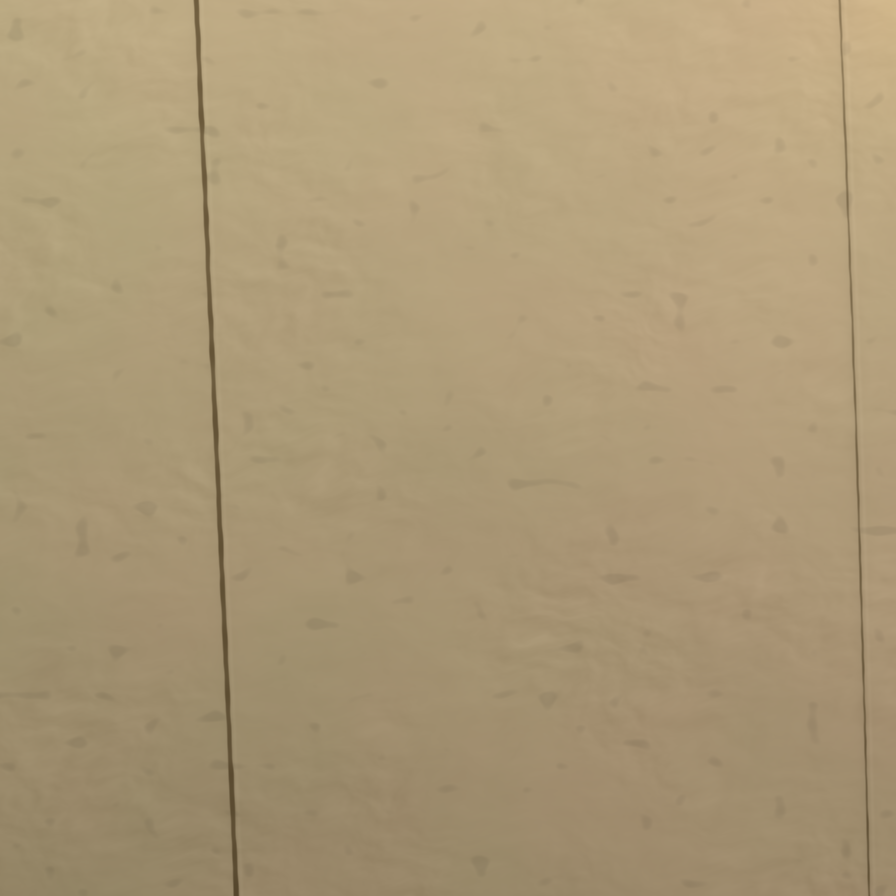
A Shadertoy shader for this texture:

```glsl
// Warm beige plaster panels divided by two slightly leaning vertical seams.
// Seams repeat by rounding a skewed coordinate; layered gradient noise gives
// the mottling and shallow relief, under light falling from the upper right.

vec2 hashGradient(vec2 cell) {
    vec3 p = fract(cell.xyx * vec3(0.1031, 0.1030, 0.0973));
    p += dot(p, p.yzx + 33.33);
    float angle = 6.2832 * fract((p.x + p.y) * p.z);
    return vec2(cos(angle), sin(angle));
}

float gradientNoise(vec2 p) {
    vec2 i = floor(p), f = fract(p);
    vec2 w = f * f * f * (f * (f * 6.0 - 15.0) + 10.0);
    vec2 e = vec2(0.0, 1.0);
    float low = mix(dot(hashGradient(i), f),
                    dot(hashGradient(i + e.yx), f - e.yx), w.x);
    float high = mix(dot(hashGradient(i + e.xy), f - e.xy),
                     dot(hashGradient(i + e.yy), f - e.yy), w.x);
    return mix(low, high, w.y);
}

float fbm(vec2 p) {
    float sum = 0.0, amplitude = 0.5;
    for (int i = 0; i < 4; i++) {
        sum += amplitude * gradientNoise(p);
        p = mat2(1.6, 1.2, -1.2, 1.6) * p + 7.3;
        amplitude *= 0.5;
    }
    return sum;
}

void mainImage(out vec4 fragColor, in vec2 fragCoord) {
    vec2 uv = fragCoord / iResolution.xy;
    float pixel = 1.0 / iResolution.y;

    // Light fades downwards, with a warm glow in the upper right corner
    float light = 0.03 + 0.85 * uv.y + 0.16 * uv.x;
    light += 0.14 * fbm(uv * vec2(3.0, 4.0) + 2.0);
    vec3 color = mix(vec3(0.575, 0.508, 0.393), vec3(0.762, 0.682, 0.530), light);
    color += vec3(0.06, 0.045, 0.01) * exp(-9.0 * length(uv - vec2(1.03, 1.0)));

    // Faint drift between olive on the left and rose on the right
    float tint = 0.5 * (uv.x - 0.5) + 0.7 * fbm(uv * 4.5 + 11.0);
    color += vec3(0.025, -0.012, 0.010) * tint;

    // Shallow trowel relief, shaded by a height difference, in uneven patches
    vec2 q = uv * vec2(19.0, 31.0) + 1.5 * fbm(uv * 6.0);
    float relief = fbm(q) - fbm(q + vec2(0.16, 0.20));
    float patches = smoothstep(-0.25, 0.35, fbm(uv * 5.0 + 23.0));
    color += relief * mix(0.015, 0.065, patches);
    color += 0.010 * fbm(uv * vec2(12.0, 30.0) + 5.0);

    // Sparse small pits
    float pit = smoothstep(0.36, 0.52, gradientNoise(uv * vec2(27.0, 38.0) + 40.0));
    color *= 1.0 - 0.06 * pit;

    // Leaning seams, widening in spacing towards the top
    float spacing = 0.706 + 0.012 * uv.y;
    float start = 0.264 - 0.045 * uv.y;
    float panel = (uv.x - start) / spacing;
    float id = round(panel);
    float wobble = 0.0007 * gradientNoise(vec2(id * 9.0 + 3.5, uv.y * 55.0));
    float bow = 0.010 * id * uv.y * (1.0 - uv.y);
    float offset = (panel - id) * spacing - wobble - bow;

    // The first seam is broad and dark, the next a hairline fading upwards
    float wear = gradientNoise(vec2(id * 5.0 + 0.5, uv.y * 38.0));
    float halfWidth = mix(0.0025, 0.0011, id) * (1.0 + 0.35 * wear);
    float soft = max(0.0013, 0.75 * pixel);
    float seam = 1.0 - smoothstep(halfWidth - soft, halfWidth + soft, abs(offset));
    float depth = mix(0.90, 0.80 - 0.22 * uv.y, id) + 0.15 * wear;

    // Soft shade around the joint and a pale lip on its right side
    color *= 1.0 - 0.05 * exp(-abs(offset) / 0.005);
    color += 0.018 * exp(-pow((offset - 0.006) / 0.0022, 2.0));
    vec3 grooveColor = mix(vec3(0.33, 0.27, 0.17), vec3(0.42, 0.35, 0.23), uv.y);
    color = mix(color, grooveColor, seam * clamp(depth, 0.0, 1.0));

    fragColor = vec4(clamp(color, 0.0, 1.0), 1.0);
}
```
